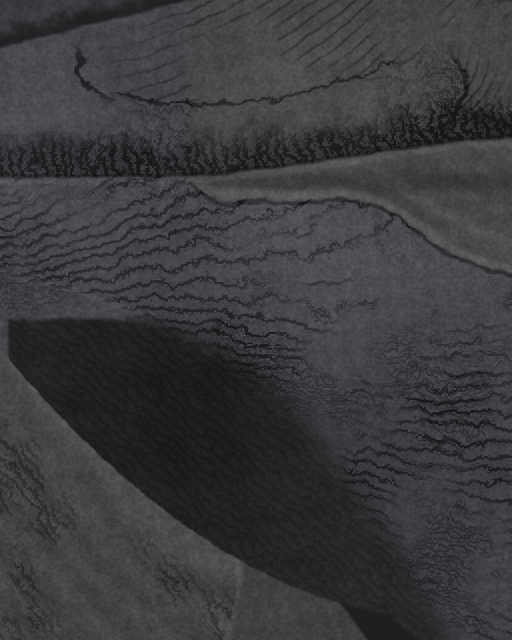
Reproduce this texture procedurally as a WebGL 2 fragment shader.

```glsl
#version 300 es
precision highp float;
// Eroded grey badlands from the air: gullied cliff, rilled slope, shaded hollow
// and streaked front ridge. Rills are level lines of bent height fields;
// layered sines and cells add roughness.
uniform vec2 u_resolution;
out vec4 outColor;

float hash(vec2 p) {
  p = fract(p * vec2(0.1031, 0.1137));
  p += dot(p, p.yx + 33.33);
  return fract((p.x + p.y) * p.x * 37.0);
}

// Layered, rotated and self-bent sines
float waves(vec2 p) {
  float sum = 0.0, amp = 0.6;
  for (int i = 0; i < 5; i++) {
    p = mat2(1.6, 1.2, -1.2, 1.6) * p + 0.7 * sin(p.yx + float(i));
    sum += amp * sin(p.x) * sin(p.y + 1.3);
    amp *= 0.62;
  }
  return sum;
}

// Distance to the nearest scattered point
float cells(vec2 p) {
  float best = 2.0;
  for (int k = 0; k < 9; k++) {
    vec2 c = floor(p) + vec2(k % 3 - 1, k / 3 - 1);
    best = min(best, length(c + vec2(hash(c), hash(c + 57.0)) - p));
  }
  return best;
}

// Thin line at each half-integer level of s, of even width on the canvas
float rill(float s, float width) {
  float slope = length(vec2(dFdx(s), dFdy(s))) * u_resolution.y;
  return 1.0 - smoothstep(0.1 * width, width, abs(fract(s) - 0.5) / max(slope, 0.001));
}

float stroke(float d, float width) { return 1.0 - smoothstep(0.2 * width, width, abs(d)); }
float above(float d, float soft) { return smoothstep(-soft, soft, d); }
float glow(vec2 v) { return exp(-35.0 * dot(v, v)); }

void main() {
  vec2 p = gl_FragCoord.xy / u_resolution * vec2(0.8008, 1.0);
  float broad = waves(p * 5.0), rough = waves(p * 21.0), fine = waves(p * 65.0 + 4.0);
  float jag = 0.008 * rough + 0.004 * fine;
  float x = p.x, y = p.y + 0.003 * rough;

  // Main contours
  float ridge = 0.455 - 1.2 * x + 0.85 * x * x;
  float east = max(x - 0.17, 0.0);
  float hollowTop = 0.502 - 1.8 * east * east;
  float cliffFoot = 0.725 + 0.062 * smoothstep(0.25, 0.85, x);
  float river = 0.718 - 0.117 * smoothstep(0.54, 0.8, x) - 0.03 * smoothstep(0.27, 0.35, x);

  // Rilled slope sweeping out of the hollow
  float d = (y - hollowTop) / sqrt(1.0 + 12.96 * east * east);
  float lift = 0.5 * (d + sqrt(d * d + 0.003));
  float field = y - 0.2 * x - max(y - 0.5, 0.0) * (1.0 - exp(-2.2 * x));
  field += 0.09 * log(lift + 0.03) + jag + 0.012 * broad;
  float low = 1.0 - smoothstep(0.42, 0.6, y);
  float major = rill(field * 38.0, 0.0042) * smoothstep(-0.55, 0.25, waves(p * 4.0 + 7.0));
  float minor = rill(field * 83.0 + 0.5 * rough, 0.003) * smoothstep(-0.2, 0.5, waves(p * 7.0 + 2.0));
  float tone = 0.295 + 0.02 * broad - 0.025 * low + 0.02 * glow(p - vec2(0.5, 0.62));
  tone -= 0.12 * major + (0.04 + 0.03 * low) * minor;
  tone -= 0.05 * exp(-max(d, 0.0) * 16.0) * smoothstep(0.15, 0.3, x);

  // Smooth crest above the hollow
  float crest = 0.57 - 0.18 * x - 0.4 * x * x;
  float west = 1.0 - smoothstep(0.18, 0.28, x);
  tone = mix(tone, 0.275 + 0.02 * rough - 0.06 * minor, above(crest - y, 0.006) * west * 0.85);
  tone += 0.03 * stroke(y - crest, 0.008) * west;

  // Terrace and pale river bed
  float bed = y - river, inBed = smoothstep(0.27, 0.32, x);
  float terrace = above(bed, 0.004) * inBed;
  float shelf = 0.285 + 0.02 * broad + 0.02 * waves(vec2(x * 6.0, bed * 50.0));
  tone = mix(tone, shelf - 0.045 * stroke(y - 0.717, 0.025), terrace);
  tone += inBed * (0.055 * stroke(bed - 0.009, 0.012) - 0.11 * stroke(bed + 0.003 + jag * 0.5, 0.006));
  tone += 0.03 * smoothstep(0.5, 0.65, x) * stroke(bed - 0.055, 0.025);

  // Plateau with branching gullies
  float gully = y - 0.837 - 0.8 * (x - 0.33) * (x - 0.33) + jag;
  float branches = rill((0.5 * x - abs(gully) * 1.1 + jag) * 38.0, 0.0035);
  float top = 0.285 + 0.025 * broad + 0.012 * rough;
  top -= 0.08 * branches * smoothstep(-0.25, 0.35, waves(p * 6.0 + 1.0)) * smoothstep(0.1, 0.3, x);
  top -= 0.13 * stroke(gully, 0.005) * smoothstep(0.16, 0.2, x) * (1.0 - smoothstep(0.58, 0.68, x));
  float bend = x - 0.167 + 0.045 * smoothstep(0.84, 0.89, y) + 1.2 * jag;
  top -= 0.16 * stroke(bend, 0.008) * stroke(y - 0.885, 0.065);

  // Tree-shaped gully
  float trunk = x - 0.712 - 0.012 * sin(y * 38.0) + jag;
  float twigs = rill((y - 1.7 * abs(trunk) + 2.0 * jag) * 36.0, 0.0035) * stroke(trunk, 0.085);
  top -= stroke(y - 0.86, 0.09) * (0.13 * stroke(trunk, 0.007) + 0.09 * twigs);

  // Cliff face with upright cuts that thin out above
  float rise = (y - cliffFoot) / (0.058 + 0.006 * broad);
  float cuts = rill((x + 0.22 * (y - cliffFoot) + 1.3 * jag) * 62.0, 0.0055);
  float face = 1.0 - smoothstep(0.55, 1.25, rise + 0.25 * rough);
  top -= face * (0.075 + 0.05 * smoothstep(0.72, 0.8, x));
  top -= 0.11 * cuts * (1.0 - smoothstep(0.5, 1.5, rise + 0.4 * broad));
  tone = mix(tone, top, above(y - cliffFoot, 0.004));
  tone += 0.035 * stroke(y - cliffFoot + 0.009, 0.007) - 0.07 * stroke(y - cliffFoot, 0.005);

  // Shaded bank in the far corner
  float bank = y - 0.926 - 0.253 * x;
  float bankTone = mix(0.13, 0.235, smoothstep(0.012, 0.04, bank + 0.008 * rough));
  tone = mix(tone, bankTone + 0.015 * rough, above(bank, 0.004));

  // Hollow in shadow: crisp at the left, soft to the right
  float streaks = rill((y + 0.85 * x + jag) * 55.0, 0.006);
  float soft = mix(0.005, 0.05, smoothstep(0.13, 0.45, x));
  float hollow = above(hollowTop - y + 0.012 * broad * inBed, soft) * above(x - 0.013, 0.003);
  float deep = 0.145 + 0.012 * rough - 0.025 * streaks + 0.02 * smoothstep(0.3, 0.6, x);
  tone = mix(tone, deep - 0.03 * glow(p - vec2(0.28, 0.37)), hollow * 0.95);

  // Front ridge with slanted scratches, pale spur and dark notch
  float under = ridge - y + 0.4 * jag;
  float front = above(under, 0.003) * above(0.652 - 1.2 * y - x, 0.003);
  float scratch = rill((y + 1.4 * x + 1.5 * jag) * 42.0, 0.005) * smoothstep(-0.2, 0.5, waves(p * 8.0));
  float spur = x - 0.358 - 0.15 * y + jag, left = above(-spur, 0.004);
  float near = 0.25 + 0.015 * rough + 0.04 * stroke(spur, 0.008);
  near += left * (0.015 + 0.045 * exp(-under * 22.0) + 0.015 * sin(under * 75.0 + 3.0 * broad));
  near -= left * 0.085 * scratch * smoothstep(0.02, 0.1, under);
  near = mix(near, 0.12, above(x - 0.575 + 0.75 * y, 0.004));
  tone = mix(tone, near, front);

  // Gritty surface, weaker in the dark
  float grit = 0.05 * (cells(p * 130.0) - 0.45) + 0.022 * fine + 0.03 * (hash(floor(p * 512.0)) - 0.5);
  tone += grit * smoothstep(0.05, 0.3, tone);
  vec3 tint = mix(vec3(0.98, 1.0, 1.045), vec3(1.01, 1.0, 0.99), max(front, 0.6 * terrace));
  outColor = vec4(max(tone, 0.085) * tint, 1.0);
}
```
